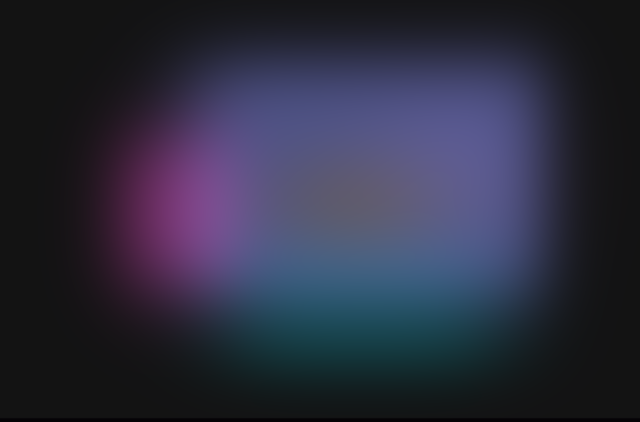
Write a Shadertoy shader that draws this background.

```glsl
// Blurred pools of indigo, magenta and teal light on a charcoal backdrop.
// Each pool is a rectangle with Gaussian-blurred edges, added to the backdrop;
// two elliptical glows tint the middle, and a dark strip closes the bottom.

// Close approximation of the Gaussian cumulative distribution.
vec2 gaussianStep(vec2 z) {
    z = clamp(z, -4.0, 4.0);
    return 0.5 + 0.5 * tanh(0.798 * z * (1.0 + 0.0447 * z * z));
}

// Rectangle from low to high, with separate blur widths at its two corners.
float blurredBox(vec2 p, vec2 low, vec2 high, vec2 blurLow, vec2 blurHigh) {
    vec2 coverage = gaussianStep((p - low) / blurLow)
                  * gaussianStep((high - p) / blurHigh);
    return coverage.x * coverage.y;
}

float glow(vec2 p, vec2 center, vec2 spread) {
    vec2 d = (p - center) / spread;
    return exp(-0.5 * dot(d, d));
}

void mainImage(out vec4 fragColor, in vec2 fragCoord) {
    vec2 uv = fragCoord / iResolution.xy;
    vec3 color = vec3(0.073, 0.073, 0.075);

    // Broad pools of light
    float indigo = blurredBox(uv, vec2(0.30, 0.30), vec2(0.849, 0.856),
                              vec2(0.065, 0.09), vec2(0.047, 0.08));
    float teal = blurredBox(uv, vec2(0.36, 0.118), vec2(0.775, 0.386),
                            vec2(0.07, 0.062), vec2(0.07, 0.08));
    float magenta = blurredBox(uv, vec2(0.185, 0.32), vec2(0.358, 0.675),
                               vec2(0.05, 0.09), vec2(0.05, 0.09));
    color += indigo * vec3(0.235, 0.255, 0.465);
    color += teal * vec3(-0.012, 0.17, 0.18);
    color += magenta * vec3(0.36, 0.075, 0.275);

    // Lavender highlight and warm gray center
    color += glow(uv, vec2(0.716, 0.606), vec2(0.115, 0.14)) * vec3(0.05, 0.03, 0.05);
    color += glow(uv, vec2(0.553, 0.518), vec2(0.11, 0.10)) * vec3(0.05, 0.015, -0.13);

    // Dark strip along the bottom edge
    float pixel = 1.0 / iResolution.y;
    float strip = 1.0 - smoothstep(0.009 - pixel, 0.009 + pixel, uv.y);
    color = mix(color, vec3(0.02, 0.01, 0.025), strip);

    fragColor = vec4(clamp(color, 0.0, 1.0), 1.0);
}
```
